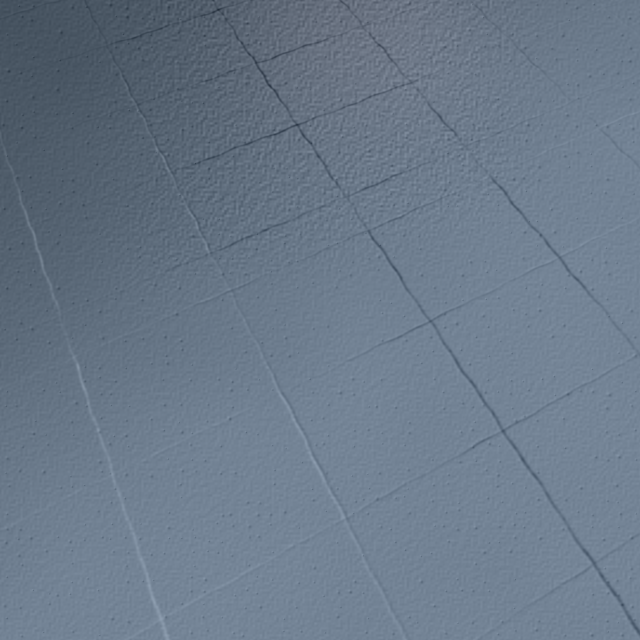
Write a Shadertoy shader that draws this texture.

```glsl
#define SHADOW_TINT vec3(0.275, 0.325, 0.375)
#define SLATE_TINT vec3(0.452, 0.515, 0.585)
#define GLOW_TINT vec3(0.075, 0.055, 0.055)
#define CUT_ROW 0.42
#define JOINT_WIDTH 0.0095
#define JOINT_DEPTH 0.16
#define EDGE_LIGHT 0.09
#define GRAIN_SCALE 270.0
#define GRAIN_AMOUNT 0.055
#define PIT_SCALE 48.0

float hash(vec2 p) {
    vec3 h = fract(vec3(p.xyx) * 0.1031);
    h += dot(h, h.yzx + 33.33);
    return fract((h.x + h.y) * h.z);
}

float valueNoise(vec2 p) {
    vec2 cell = floor(p), f = fract(p);
    f = f * f * (3.0 - 2.0 * f);
    float low = mix(hash(cell), hash(cell + vec2(1, 0)), f.x);
    float high = mix(hash(cell + vec2(0, 1)), hash(cell + vec2(1, 1)), f.x);
    return mix(low, high, f.y);
}

float ridge(float d, float width) {
    return exp(-d * d / (width * width));
}

// Dark groove with a lit lip on its negative side
float joint(float d, float width, float dark, float light) {
    return EDGE_LIGHT * light * ridge(d + width * 0.9, width)
         - JOINT_DEPTH * dark * ridge(d - width * 0.2, width);
}

// Scattered pits, one candidate per cell, each with a small highlight
float pits(vec2 p) {
    vec2 cell = floor(p);
    vec2 center = 0.25 + 0.5 * vec2(hash(cell + 3.1), hash(cell + 17.7));
    vec2 offset = fract(p) - center;
    float radius = mix(0.05, 0.12, hash(cell + 41.3));
    float present = step(0.62, hash(cell + 71.9));
    return present * (0.04 * ridge(length(offset + radius), radius)
                    - 0.09 * ridge(length(offset), radius));
}

void mainImage(out vec4 fragColor, in vec2 fragCoord) {
    vec2 uv = fragCoord / iResolution.xy;
    vec2 p = vec2(uv.x, 1.0 - uv.y);

    // Perspective floor coordinates
    float depth = 0.2005 + 0.17 * p.y;
    float u = (p.x + 0.069 - 0.335 * p.y) / depth;
    float v = (0.68 * p.x + 1.633 * p.y - 0.861) / depth - 0.03;
    float width = JOINT_WIDTH * depth;

    // Ambient light with a soft reflection at the far end
    float lit = smoothstep(0.0, 1.1, 0.75 * p.x + p.y);
    vec3 color = mix(SHADOW_TINT, SLATE_TINT, lit);
    vec2 glow = (p - vec2(0.56, 0.03)) / vec2(0.22, 0.2);
    color += GLOW_TINT * exp(-dot(glow, glow));

    // Surface grain, rougher in the far middle
    vec2 grainPos = p * GRAIN_SCALE;
    float rough = (1.0 - smoothstep(0.3, 0.46, p.y + 0.2 * p.x - 0.1))
                * smoothstep(0.1, 0.35, p.x) * (1.0 - smoothstep(0.7, 0.9, p.x));
    float grain = valueNoise(grainPos) - valueNoise(grainPos + vec2(0.8, 0.9));
    float relief = grain * GRAIN_AMOUNT * (0.55 + 0.9 * rough);
    relief += 0.012 * (valueNoise(p * 9.0) - 0.5) + pits(p * PIT_SCALE);

    // Long joints: lit on the left, dark in the middle, faint on the right
    float column = round(u);
    float wobble = 0.0009 * (sin(v * 9.0 + column * 2.0) + sin(v * 23.0 + column));
    float distU = (u - column) * depth / length(vec2(1.0, 0.335 + 0.17 * u)) + wobble;
    float wearU = smoothstep(0.05, 0.8, valueNoise(vec2(column * 7.3 + 2.0, v * 2.6 + 20.0)));
    float chips = 0.65 + 0.7 * valueNoise(p * 110.0);
    float inCut = smoothstep(-0.06, 0.04, v) * (1.0 - smoothstep(CUT_ROW - 0.04, CUT_ROW + 0.1, v));
    float strengthU = (0.4 + 0.6 * wearU) * chips * (1.0 - 0.6 * inCut);
    float darkU = exp(-0.45 * (column - 2.4) * (column - 2.4));
    float lightU = 0.15 + exp(-0.35 * column * column) * smoothstep(0.05, 0.5, p.x + p.y);
    relief += joint(distU, width, darkU * strengthU, lightU * strengthU);

    // Cross joints: regular rows, shifted past one narrow cut row
    float shift = v > 0.5 * CUT_ROW ? CUT_ROW : 0.0;
    float row = round(v - shift);
    row = shift > 0.0 ? max(row, 0.0) : min(row, 0.0);
    float distV = (v - shift - row) * depth / length(vec2(0.68, 1.633 - 0.17 * v));
    distV += 0.0007 * (sin(u * 11.0 + row * 3.0) + sin(u * 27.0 + row));
    float wearV = smoothstep(0.1, 0.8, valueNoise(vec2(u * 3.1 + 9.0, row * 5.7 + shift * 31.0 + 40.0)));
    float nearMiddle = exp(-0.9 * (u - 2.0) * (u - 2.0));
    float darkV = 0.08 + nearMiddle * (shift > 0.0 ? 0.5 : 0.95);
    float lightV = shift > 0.0 ? 0.4 : 0.2;
    float strengthV = (0.3 + 0.7 * wearV) * chips;
    relief += joint(distV, width * 0.8, darkV * strengthV, lightV * strengthV);

    fragColor = vec4(clamp(color + relief, 0.0, 1.0), 1.0);
}
```
